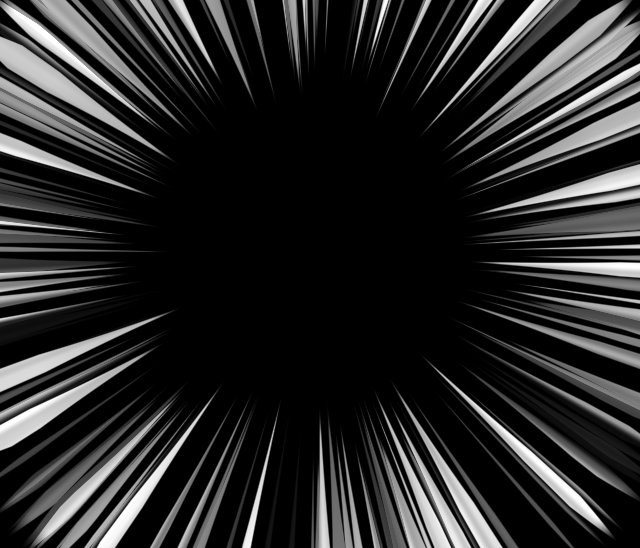
Reproduce this background procedurally as a Shadertoy shader.

```glsl
const float PI = 3.14159265;
const float TAU = 6.2831853;
const vec2 FOCUS = vec2(0.492, 0.5365);
const int BEAM_COUNT = 16;

// Leading beams: direction, half width, brightness
const vec3 BEAMS[BEAM_COUNT] = vec3[BEAM_COUNT](
    vec3(-0.05, 0.023, 0.95), vec3(0.24, 0.030, 0.92),
    vec3(0.41, 0.030, 0.76), vec3(0.68, 0.027, 0.70),
    vec3(0.84, 0.018, 0.92), vec3(0.98, 0.022, 0.95),
    vec3(2.16, 0.018, 0.86), vec3(2.56, 0.038, 0.80),
    vec3(2.80, 0.026, 0.90), vec3(-2.76, 0.032, 0.82),
    vec3(-2.61, 0.034, 1.0), vec3(-2.19, 0.022, 0.98),
    vec3(-1.80, 0.014, 0.92), vec3(-1.16, 0.024, 0.95),
    vec3(-1.03, 0.028, 0.94), vec3(-0.76, 0.021, 0.95));

float hash(float n) {
    n = fract(n * 0.1031);
    n *= n + 33.33;
    n *= n + n;
    return fract(n);
}

// Smooth noise that repeats after one full turn
float ringNoise(float turn, float cells, float seed) {
    float x = turn * cells;
    float cell = floor(x);
    float a = hash(mod(cell, cells) + seed);
    float b = hash(mod(cell + 1.0, cells) + seed);
    return mix(a, b, smoothstep(0.0, 1.0, x - cell));
}

float angleBetween(float a, float b) {
    return mod(a - b + PI, TAU) - PI;
}

// Darkens a narrow arc of directions
float quietArc(float angle, float center, float width) {
    float away = abs(angleBetween(angle, center));
    return mix(0.12, 1.0, smoothstep(0.7 * width, width, away));
}

// Wedge that opens from its tip and narrows to a point far out
float ray(float radius, float offset, float halfWidth, float tip, float blur) {
    float opening = clamp((radius - tip) / 0.28, 0.0, 1.0);
    float closing = clamp((0.765 - radius) / 0.11, 0.0, 1.0);
    float edge = (abs(offset) - halfWidth * opening * closing) * radius;
    float body = 1.0 - smoothstep(-blur, blur, edge);
    float glow = smoothstep(tip, tip + 0.07, radius) * mix(0.8, 1.0, opening);
    return body * glow * smoothstep(0.0, 0.6, closing);
}

// One ring of scattered rays, at most one ray in each angular cell
float rayRing(float radius, float turn, float cells, float peak, float seed, float blur) {
    float x = turn * cells;
    float cell = floor(x);
    float key = cell * 5.0 + seed;
    float direction = ((cell + 0.5) / cells - 0.5) * TAU;
    float density = 0.46 + 0.18 * abs(cos(direction));
    float present = step(hash(key), density);
    float halfWidth = mix(0.14, 0.36, hash(key + 1.0));
    float middle = 0.5 + (hash(key + 2.0) - 0.5) * (0.9 - 2.0 * halfWidth);
    float tip = mix(0.26, 0.38, hash(key + 3.0));
    float level = peak * mix(0.25, 1.0, hash(key + 4.0));
    float cellAngle = TAU / cells;
    float offset = (x - cell - middle) * cellAngle;
    return present * level * ray(radius, offset, halfWidth * cellAngle, tip, blur);
}

void mainImage(out vec4 fragColor, in vec2 fragCoord) {
    vec2 p = (fragCoord - FOCUS * iResolution.xy) / iResolution.y;
    float radius = length(p);
    float angle = atan(p.y, p.x + 1e-6);
    float turn = angle / TAU + 0.5;
    float blur = 0.0008 + 0.5 / iResolution.y;

    // Scattered rays from broad to fine
    float scatter = rayRing(radius, turn, 61.0, 0.92, 17.0, blur);
    scatter = max(scatter, rayRing(radius, turn, 97.0, 1.0, 431.0, blur));
    scatter = max(scatter, rayRing(radius, turn, 150.0, 0.85, 977.0, blur));

    // Fine strands along the rays
    float strand = ringNoise(turn, 310.0, 71.0);
    scatter *= mix(0.55, 1.25, strand);

    // Sparse directions
    scatter *= quietArc(angle, -2.88, 0.06) * quietArc(angle, -1.69, 0.07);
    scatter *= quietArc(angle, -0.58, 0.07) * quietArc(angle, 1.46, 0.06);

    // Leading beams, each set off by a dark margin
    float beams = 0.0;
    for (int i = 0; i < BEAM_COUNT; i++) {
        vec3 beam = BEAMS[i];
        float offset = angleBetween(angle, beam.x);
        float tip = mix(0.255, 0.315, hash(float(i) + 29.0));
        float level = beam.z * mix(0.8, 1.08, strand);
        beams = max(beams, level * ray(radius, offset, beam.y, tip, blur));
        scatter *= mix(0.1, 1.0, smoothstep(beam.y, beam.y * 1.6, abs(offset)));
    }

    float light = clamp(max(scatter, beams), 0.0, 1.0);
    fragColor = vec4(vec3(light), 1.0);
}
```
